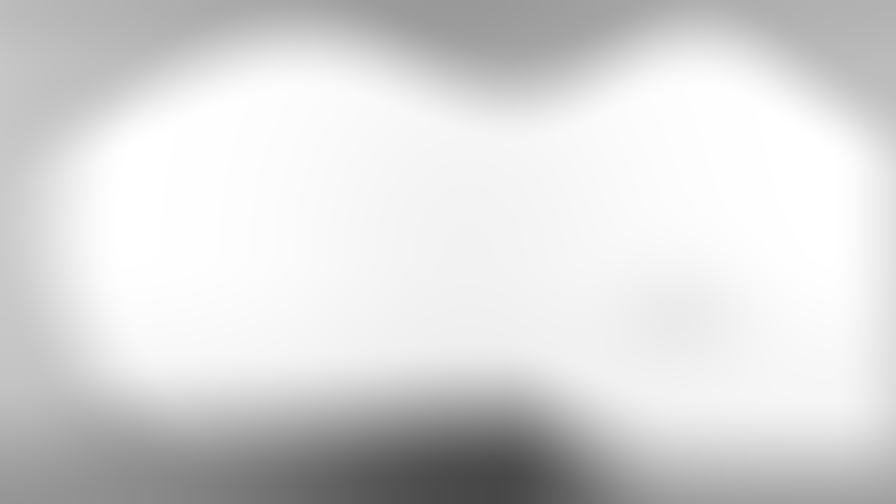
Write a Shadertoy shader that draws this background.

```glsl
const float ASPECT = 16.0 / 9.0;

const float LIGHT = 1.0;
const float SKY_GRAY = 0.70;
const float FLOOR_GRAY = 0.59;
const float FLOOR_DARKENING = 0.31;
const float LEFT_GRAY = 0.79;
const float RIGHT_GRAY = 0.76;

const float SKY_SOFTNESS = 0.105;
const float FLOOR_SOFTNESS = 0.14;
const float SIDE_SOFTNESS = 0.13;

const vec2 LEFT_LOBE = vec2(0.60, 0.40);    // centre x, width
const vec2 RIGHT_LOBE = vec2(1.389, 0.29);  // centre x, width
const float LOBE_BASE = 0.70;
const float LOBE_RISE = 0.22;

const vec2 HAZE_CENTER = vec2(0.93, 0.50);
const vec2 HAZE_RADIUS = vec2(0.34, 0.42);
const vec2 SMUDGE_CENTER = vec2(1.355, 0.38);
const vec2 SMUDGE_RADIUS = vec2(0.14, 0.11);
const float SHADOW_X = 0.98;

float bell(float offset, float width) {
    float t = offset / width;
    return exp(-t * t);
}

float spot(vec2 p, vec2 center, vec2 radius) {
    vec2 q = (p - center) / radius;
    return exp(-dot(q, q));
}

float softStep(float distanceInside, float softness) {
    return smoothstep(-softness, softness, distanceInside);
}

// Bright interior with a faint central haze and a small smudge
float lightField(vec2 p) {
    float gray = LIGHT;
    gray -= 0.05 * spot(p, HAZE_CENTER, HAZE_RADIUS);
    gray -= 0.055 * spot(p, SMUDGE_CENTER, SMUDGE_RADIUS);
    gray -= 0.035 * (1.0 - smoothstep(0.2, 0.5, p.y));
    return gray;
}

// Gray margins to the left and right
float addSides(float gray, vec2 p) {
    float bend = p.y - 0.55;
    float leftEdge = 0.11 + 1.05 * bend * bend;
    float leftShade = LEFT_GRAY - 0.25 * bend * bend;
    gray = mix(leftShade, gray, softStep(p.x - leftEdge, SIDE_SOFTNESS));
    return mix(RIGHT_GRAY, gray, softStep(ASPECT - p.x, SIDE_SOFTNESS));
}

// Upper gray band, pushed up by two rounded lobes
float addSky(float gray, vec2 p) {
    float edge = LOBE_BASE
        + LOBE_RISE * bell(p.x - LEFT_LOBE.x, LEFT_LOBE.y)
        + LOBE_RISE * bell(p.x - RIGHT_LOBE.x, RIGHT_LOBE.y);
    float shade = SKY_GRAY - 0.10 * bell(p.x - 0.9, 0.45)
        + 0.04 * exp(-p.x / 0.15)
        + 0.04 * (1.0 - smoothstep(0.85, 1.0, p.y));
    return mix(shade, gray, softStep(edge - p.y, SKY_SOFTNESS));
}

// Lower shadow, darkest near the middle and steeper on its right
float addFloor(float gray, vec2 p) {
    float offset = p.x - SHADOW_X;
    float width = mix(0.5, 0.22, smoothstep(-0.05, 0.05, offset));
    float shade = FLOOR_GRAY - FLOOR_DARKENING * bell(offset, width);
    float edge = 0.165 + 0.02 * bell(offset, 0.3)
        - 0.085 * smoothstep(1.0, 1.35, p.x)
        - 0.05 * (1.0 - smoothstep(0.0, 0.3, p.x));
    return mix(shade, gray, softStep(p.y - edge, FLOOR_SOFTNESS));
}

void mainImage(out vec4 fragColor, in vec2 fragCoord) {
    vec2 p = fragCoord / iResolution.xy * vec2(ASPECT, 1.0);
    float gray = lightField(p);
    gray = addSides(gray, p);
    gray = addSky(gray, p);
    gray = addFloor(gray, p);
    fragColor = vec4(vec3(clamp(gray, 0.0, 1.0)), 1.0);
}
```
